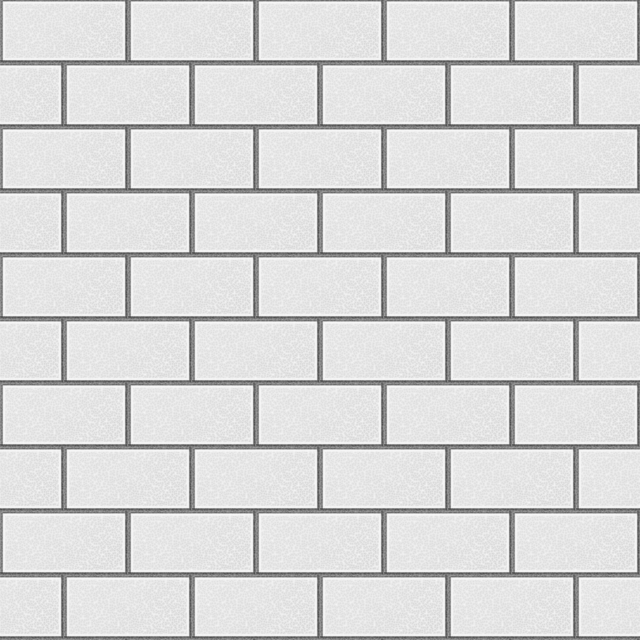
A three.js fragment shader for this texture:

```glsl
// White brick wall in running bond: pale bricks with bright rims and fine grain,
// set in grey mortar shaded beside each brick's right and lower edges.
// A rounded box distance shapes each brick; cellular noise and sines add wear.

#define COLUMNS 5.0
#define ROWS 10.0
#define JOINT vec2(0.088, 0.080)   // mortar widths, in course heights
#define COURSE_SHIFT 0.018         // mortar line height above the canvas edge
#define CORNER 0.012
#define SOFT 0.016                 // edge blur
#define RIM 0.038                  // width of the bright rim
#define GRAIN_SCALE 27.0
#define GRAIN 0.075
#define MORTAR_GRAIN 0.16

varying vec2 vUv;

const vec3 FACE = vec3(0.902);
const vec3 HIGHLIGHT = vec3(0.975);
const vec3 MORTAR = vec3(0.555);
const vec3 SHADOW = vec3(0.365);

vec2 hash2(vec2 p) {
  vec2 k = vec2(dot(p, vec2(127.1, 311.7)), dot(p, vec2(269.5, 183.3)));
  return fract(sin(k) * 43758.5);
}

// Distance to the nearest scattered point.
float cellular(vec2 p) {
  vec2 cell = floor(p);
  vec2 f = fract(p);
  float nearest = 2.0;
  for (int y = -1; y <= 1; y++) {
    for (int x = -1; x <= 1; x++) {
      vec2 o = vec2(float(x), float(y));
      vec2 toPoint = o + hash2(cell + o) - f;
      nearest = min(nearest, dot(toPoint, toPoint));
    }
  }
  return sqrt(nearest);
}

// Broad, uneven mottling.
float mottle(vec2 p) {
  return 0.5 * sin(p.x * 7.0 + 2.0 * sin(p.y * 9.0))
       + 0.3 * sin(p.y * 17.0 + 2.0 * sin(p.x * 11.0))
       + 0.2 * sin(p.x * 29.0 - p.y * 23.0);
}

float roundedBox(vec2 p, vec2 halfSize, float radius) {
  vec2 q = abs(p) - halfSize + radius;
  return length(max(q, 0.0)) + min(max(q.x, q.y), 0.0) - radius;
}

vec3 brickFace(vec2 p, float edge, float grain) {
  float wear = 1.0 + 0.5 * smoothstep(-0.4, 1.2, p.x - p.y);
  float slope = 0.010 * (p.y - 0.5 * p.x);
  vec3 color = FACE + slope + 0.007 * mottle(p) + GRAIN * wear * grain;
  float rim = 1.0 - smoothstep(RIM * 0.5, RIM * 1.4, -edge);
  return mix(color, HIGHLIGHT, 0.88 * rim);
}

vec3 mortarJoint(vec2 p, vec2 halfSize, float edge, float grain) {
  // Dark band to the right of and below the brick, thin line elsewhere.
  float shadeDist = max(p.x - halfSize.x, -p.y - halfSize.y);
  float band = step(0.0, shadeDist) * (1.0 - smoothstep(0.018, 0.046, shadeDist));
  float contact = 0.55 * (1.0 - smoothstep(0.010, 0.032, edge));
  vec3 color = mix(MORTAR, SHADOW, max(band, contact));
  return color + MORTAR_GRAIN * grain;
}

void main() {
  // Course layout: one unit is one course high; even courses shift by half.
  float aspect = ROWS / COLUMNS;
  vec2 wall = vUv * ROWS - vec2(0.0, COURSE_SHIFT);
  float course = floor(wall.y);
  float shift = 0.5 * (1.0 - mod(course, 2.0));
  vec2 local = vec2(fract(wall.x / aspect + shift) * aspect, fract(wall.y));
  local -= 0.5 * vec2(aspect, 1.0);

  // Brick outline and grain, the same on every brick.
  vec2 halfSize = 0.5 * (vec2(aspect, 1.0) - JOINT);
  float edge = roundedBox(local, halfSize, CORNER);
  float grain = cellular(local * GRAIN_SCALE + 40.0) - 0.45;

  vec3 color = mix(brickFace(local, edge, grain),
                   mortarJoint(local, halfSize, edge, grain),
                   smoothstep(-SOFT, SOFT, edge));
  gl_FragColor = vec4(clamp(color, 0.0, 1.0), 1.0);
}
```
